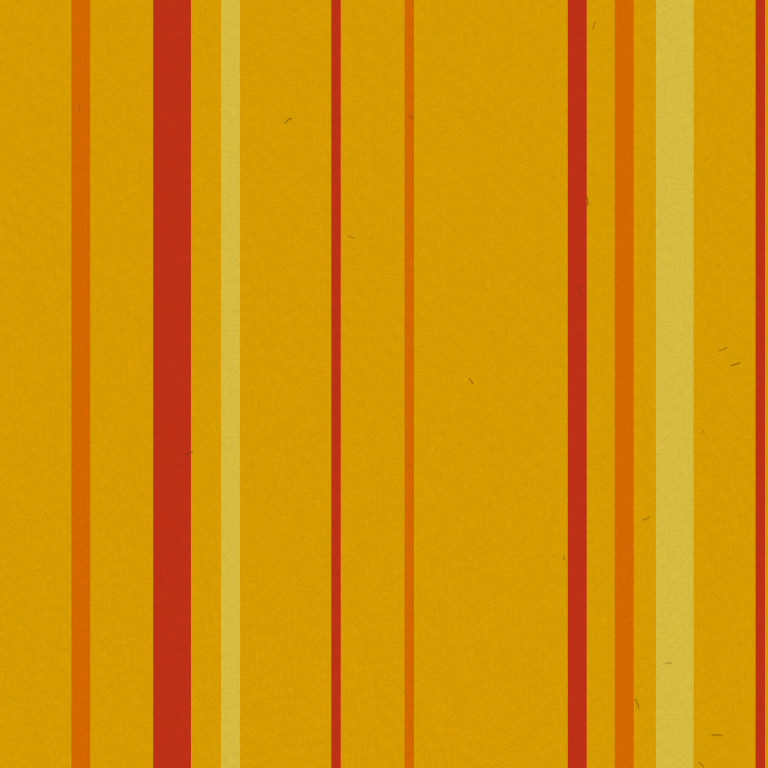
Give the GLSL for this pattern, as a Shadertoy shader.

```glsl
const vec3 GROUND = vec3(0.84, 0.61, 0.00);
const vec3 ORANGE = vec3(0.83, 0.41, 0.00);
const vec3 RED    = vec3(0.74, 0.19, 0.09);
const vec3 PALE   = vec3(0.84, 0.73, 0.25);
const vec3 FLECK  = vec3(0.34, 0.24, 0.02);

const float REPEATS       = 1.0;
const float STRIPE_UNIT   = 0.0123;  // width of the thinnest stripe
const float GRAIN_SCALE   = 500.0;
const float GRAIN_AMOUNT  = 0.055;
const float MOTTLE_SCALE  = 140.0;
const float MOTTLE_AMOUNT = 0.014;
const int   FLECK_COUNT   = 18;
const float FLECK_WIDTH   = 0.0007;
const float FLECK_OPACITY = 0.45;

// Stripe: centre, width in units, ink (0 orange, 1 red, 2 pale)
const int STRIPE_COUNT = 9;
const vec3 STRIPES[STRIPE_COUNT] = vec3[](
    vec3(0.1052, 2.0, 0.0), vec3(0.2240, 4.0, 1.0), vec3(0.3001, 2.0, 2.0),
    vec3(0.4375, 1.0, 1.0), vec3(0.5329, 1.0, 0.0), vec3(0.7516, 2.0, 1.0),
    vec3(0.8128, 2.0, 0.0), vec3(0.8786, 4.0, 2.0), vec3(0.9900, 1.0, 1.0));

float hash(vec2 p) {
    return fract(sin(dot(p, vec2(127.1, 311.7))) * 43758.5453);
}

float valueNoise(vec2 p) {
    vec2 cell = floor(p), f = fract(p);
    f = f * f * (3.0 - 2.0 * f);
    float low  = mix(hash(cell), hash(cell + vec2(1, 0)), f.x);
    float high = mix(hash(cell + vec2(0, 1)), hash(cell + vec2(1, 1)), f.x);
    return mix(low, high, f.y);
}

vec3 inkColour(float ink) {
    return ink < 0.5 ? ORANGE : ink < 1.5 ? RED : PALE;
}

vec3 stripeColour(float x, float pixel) {
    vec3 colour = GROUND;
    for (int i = 0; i < STRIPE_COUNT; i++) {
        // Wrapped distance keeps the repeat seamless
        float offset = fract(x - STRIPES[i].x + 0.5) - 0.5;
        float edge = abs(offset) - 0.5 * STRIPE_UNIT * STRIPES[i].y;
        float cover = clamp(0.5 - edge / pixel, 0.0, 1.0);
        colour = mix(colour, inkColour(STRIPES[i].z), cover);
    }
    return colour;
}

// Short, slightly bent fibres scattered over the surface
float fleckCover(vec2 p, float pixel) {
    float cover = 0.0;
    for (int i = 0; i < FLECK_COUNT; i++) {
        float id = float(i) + 1.0;
        vec2 centre = vec2(hash(vec2(id, 1.3)), hash(vec2(id, 2.7)));
        float angle = 6.2832 * hash(vec2(id, 4.1));
        float halfLength = mix(0.0025, 0.0075, pow(hash(vec2(id, 5.9)), 2.0));
        float bend = mix(-50.0, 50.0, hash(vec2(id, 7.3)));
        float strength = mix(0.5, 1.0, hash(vec2(id, 8.9)));

        vec2 d = p - centre;
        vec2 q = vec2(cos(angle) * d.x + sin(angle) * d.y,
                      cos(angle) * d.y - sin(angle) * d.x);
        float along = clamp(q.x, -halfLength, halfLength);
        float dist = length(q - vec2(along, bend * along * along)) - FLECK_WIDTH;
        cover = max(cover, strength * (1.0 - smoothstep(-0.5 * pixel, pixel, dist)));
    }
    return cover;
}

void mainImage(out vec4 fragColor, in vec2 fragCoord) {
    vec2 uv = fragCoord / iResolution.xy;
    float pixel = 1.0 / iResolution.x;

    vec3 colour = stripeColour(uv.x * REPEATS, pixel * REPEATS);
    colour = mix(colour, FLECK, FLECK_OPACITY * fleckCover(uv, pixel));

    // Paper grain and soft mottling
    float grain = valueNoise(uv * GRAIN_SCALE) - 0.5;
    float mottle = valueNoise(uv * MOTTLE_SCALE + 17.0) - 0.5;
    colour *= 1.0 + GRAIN_AMOUNT * grain + MOTTLE_AMOUNT * mottle;

    fragColor = vec4(clamp(colour, 0.0, 1.0), 1.0);
}
```
